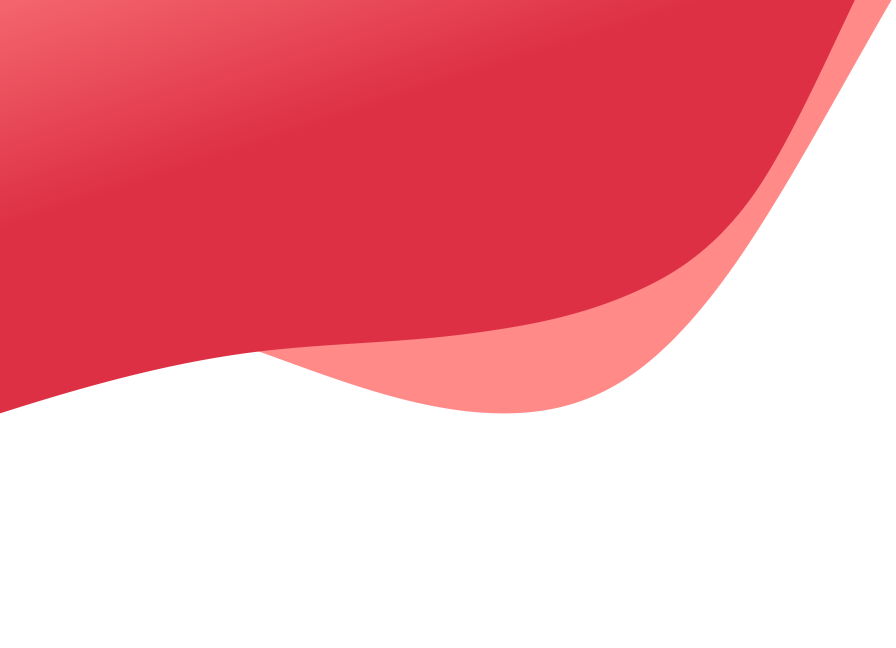
Give the GLSL for this background, as a Shadertoy shader.

```glsl
const float CANVAS_RATIO = 370.0 / 512.0;
const int KNOTS = 6;

const vec3 WHITE = vec3(1.0);
const vec3 CORAL = vec3(1.0, 0.54, 0.535);
const vec3 CRIMSON = vec3(0.87, 0.19, 0.27);
const vec3 ROSE = vec3(0.955, 0.40, 0.43);

// Cubic Hermite segment between two knots (x, depth, slope)
float hermite(vec3 a, vec3 b, float x) {
    float span = b.x - a.x;
    float t = (x - a.x) / span;
    float s = 1.0 - t;
    return s * s * ((1.0 + 2.0 * t) * a.y + t * span * a.z)
         + t * t * ((1.0 + 2.0 * s) * b.y - s * span * b.z);
}

// Smooth curve through all knots, continued straight past the last one
float waveDepth(vec3 knots[KNOTS], float x) {
    vec3 last = knots[KNOTS - 1];
    float depth = last.y + last.z * (x - last.x);
    for (int i = 0; i < KNOTS - 1; i++) {
        if (x >= knots[i].x && x < knots[i + 1].x) {
            depth = hermite(knots[i], knots[i + 1], x);
        }
    }
    return depth;
}

// Antialiased coverage of the region where d is negative
float coverage(float d) {
    float pixel = max(length(vec2(dFdx(d), dFdy(d))), 1e-5);
    return clamp(0.5 - d / pixel, 0.0, 1.0);
}

// Diagonal glow fading away from the upper left corner
vec3 cornerGlow(vec2 p, vec2 reach, vec3 glow, vec3 base) {
    float fade = p.x / reach.x + p.y / reach.y;
    return mix(glow, base, clamp(fade, 0.0, 1.0));
}

void mainImage(out vec4 fragColor, in vec2 fragCoord) {
    // Canvas widths, with depth measured down from the top edge
    vec2 uv = fragCoord / iResolution.xy;
    vec2 p = vec2(uv.x, (1.0 - uv.y) * CANVAS_RATIO);

    vec3 backWave[KNOTS] = vec3[KNOTS](
        vec3(0.0, 0.288, 0.36), vec3(0.289, 0.392, 0.36),
        vec3(0.5625, 0.461, 0.0), vec3(0.716, 0.410, -0.77),
        vec3(0.833, 0.276, -1.5), vec3(0.995, 0.0, -1.72));
    vec3 frontWave[KNOTS] = vec3[KNOTS](
        vec3(0.0, 0.461, -0.32), vec3(0.289, 0.392, -0.12),
        vec3(0.521, 0.3724, -0.13), vec3(0.703, 0.328, -0.43),
        vec3(0.833, 0.228, -1.3), vec3(0.954, 0.0, -2.1));

    // Layers from back to front
    vec3 color = WHITE;
    color = mix(color, CORAL, coverage(p.y - waveDepth(backWave, p.x)));
    vec3 frontColor = cornerGlow(p, vec2(0.78, 0.254), ROSE, CRIMSON);
    color = mix(color, frontColor, coverage(p.y - waveDepth(frontWave, p.x)));

    fragColor = vec4(color, 1.0);
}
```
